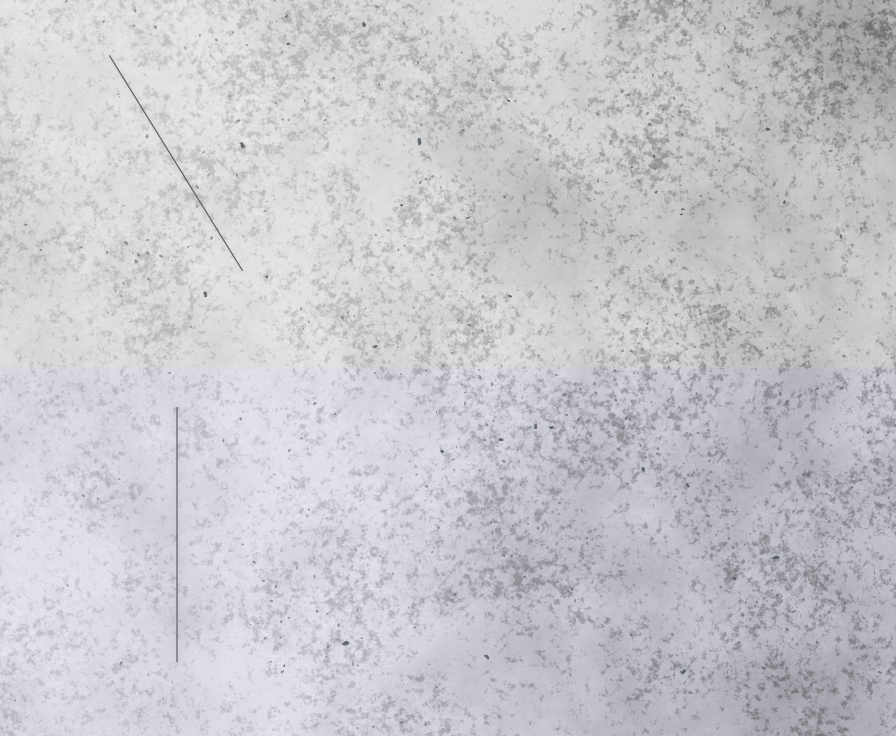
A Shadertoy shader for this texture:

```glsl
// Pale weathered concrete in two tints, with fine pores, stains and two thin scored lines.

const vec3 WARM_TINT = vec3(0.996, 1.003, 1.004);
const vec3 LAVENDER_TINT = vec3(0.985, 0.988, 1.032);
const vec3 PIT_COLOR = vec3(0.30, 0.31, 0.34);
const vec3 LINE_COLOR = vec3(0.36, 0.36, 0.38);
const float BASE_TONE = 0.892;
const float SEAM_HEIGHT = 0.5;

float hash(vec2 p) {
    vec3 q = fract(vec3(p.xyx) * 0.1031);
    q += dot(q, q.yzx + 33.33);
    return fract((q.x + q.y) * q.z);
}

float valueNoise(vec2 p) {
    vec2 cell = floor(p), f = fract(p);
    f = f * f * (3.0 - 2.0 * f);
    float low = mix(hash(cell), hash(cell + vec2(1, 0)), f.x);
    float high = mix(hash(cell + vec2(0, 1)), hash(cell + vec2(1, 1)), f.x);
    return mix(low, high, f.y);
}

float fbm(vec2 p, int octaves, float gain) {
    float sum = 0.0, weight = 1.0, total = 0.0;
    for (int i = 0; i < octaves; i++) {
        sum += weight * valueNoise(p);
        total += weight;
        weight *= gain;
        p = mat2(1.6, 1.2, -1.2, 1.6) * p + 17.3;
    }
    return sum / total;
}

float segmentDistance(vec2 p, vec2 a, vec2 b) {
    vec2 ab = b - a;
    return length(p - a - ab * clamp(dot(p - a, ab) / dot(ab, ab), 0.0, 1.0));
}

float glow(vec2 p, vec2 center, float falloff) {
    vec2 d = p - center;
    return exp(-dot(d, d) * falloff);
}

// Scattered irregular holes; density is the chance of one per cell.
float pits(vec2 p, float scale, float density, float radius, float pixel) {
    vec2 cell = floor(p * scale);
    float cover = 0.0;
    for (int y = -1; y <= 1; y++)
    for (int x = -1; x <= 1; x++) {
        vec2 id = cell + vec2(x, y);
        vec2 center = (id + vec2(hash(id + 5.1), hash(id + 41.7))) / scale;
        float angle = 6.2832 * hash(id + 73.9);
        vec2 axis = vec2(cos(angle), sin(angle));
        vec2 d = p - center;
        d = vec2(dot(d, axis) * 0.65, dot(d, vec2(-axis.y, axis.x)));
        float size = radius * mix(0.4, 1.0, hash(id + 19.3));
        float edge = length(d) + (valueNoise(p * 330.0) - 0.5) * size;
        float spot = 1.0 - smoothstep(size - pixel * 0.6, size + pixel * 0.6, edge);
        cover = max(cover, spot * step(hash(id + 97.1), density));
    }
    return cover;
}

// Broad darkening toward the right side and its corners.
float shading(vec2 p, float width) {
    float side = smoothstep(0.3, 1.0, p.x / width);
    return 0.050 * side
         + 0.110 * glow(p, vec2(width, 0.05), 6.0)
         + 0.110 * glow(p, vec2(width, 1.0), 14.0)
         + 0.045 * glow(p, vec2(0.70, 0.06), 22.0)
         + 0.030 * glow(p, vec2(0.68, 0.80), 18.0);
}

float scoredLine(float dist, float halfWidth, float pixel) {
    return clamp((halfWidth - dist) / pixel + 0.5, 0.0, 1.0);
}

void mainImage(out vec4 fragColor, in vec2 fragCoord) {
    vec2 p = fragCoord / iResolution.y;
    float pixel = 1.0 / iResolution.y;
    float width = iResolution.x / iResolution.y;
    float side = smoothstep(0.0, 0.9, p.x / width);

    // Clouds and the patches where the surface is worn
    float cloud = fbm(p * 6.0 + 3.7, 6, 0.65);
    float patches = fbm(p * 9.0 + 51.0, 5, 0.7);
    float wear = smoothstep(0.38, 0.64, patches);

    // Fine mottling and grain
    float mottle = fbm(p * 115.0 + 9.0, 3, 0.85);
    float stain = smoothstep(0.46, 0.86, mottle + 0.5 * (patches - 0.5));
    float grain = fbm(p * 210.0 + 23.0, 2, 0.8) - 0.5;

    float tone = BASE_TONE - shading(p, width);
    tone -= 0.26 * max(cloud - 0.40, 0.0) * mix(0.7, 1.1, side);
    tone -= 0.17 * stain * mix(0.7, 1.2, side);
    tone -= grain * mix(0.025, 0.075, wear);

    float seam = smoothstep(SEAM_HEIGHT - 0.004, SEAM_HEIGHT + 0.004, p.y);
    vec3 color = tone * mix(LAVENDER_TINT, WARM_TINT, seam);

    // Pores: many tiny ones, few larger ones
    float density = wear * mix(0.12, 0.65, side);
    float tiny = pits(p, 75.0, density * 0.40, 0.0016, pixel);
    float large = pits(p + 7.0, 26.0, density * 0.20, 0.0030, pixel);
    color = mix(color, PIT_COLOR, max(tiny * 0.50, large * 0.80));

    // Scored lines with a faint soft shadow
    float slanted = segmentDistance(p, vec2(0.149, 0.924), vec2(0.329, 0.633));
    float upright = segmentDistance(p, vec2(0.2405, 0.446), vec2(0.2405, 0.101));
    float nearest = min(slanted, upright);
    color *= 1.0 - 0.04 * exp(-nearest * 180.0);
    color = mix(color, LINE_COLOR, scoredLine(nearest, 0.0008, pixel));

    fragColor = vec4(clamp(color, 0.0, 1.0), 1.0);
}
```
